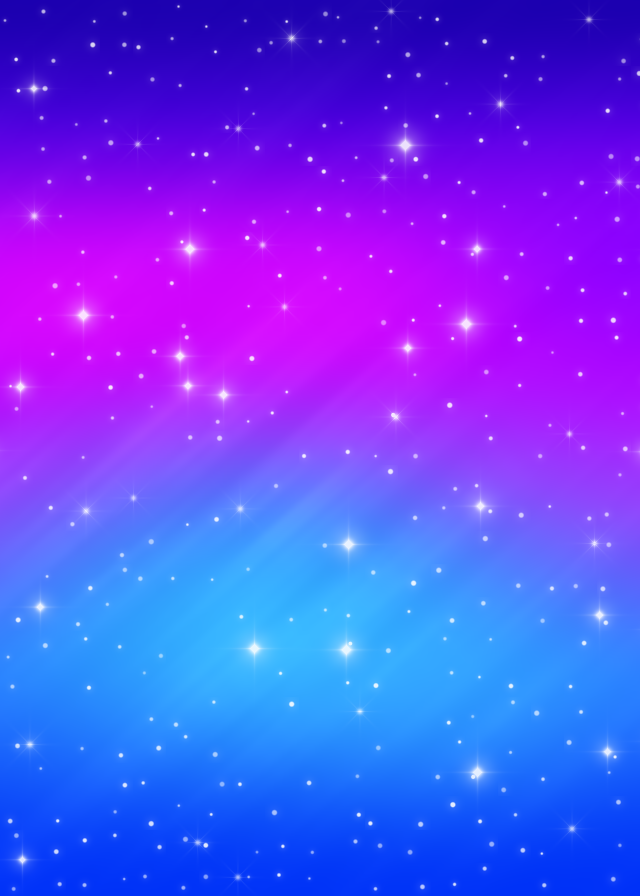
Give the GLSL for this background, as a Shadertoy shader.

```glsl
// A dreamy night sky: navy over magenta over a cyan-lit blue, with diagonal light streaks.
// The sky is a vertical ramp bent upward near the centre, tinted by soft elliptical glows;
// the stars are jittered grid cells, fine dust plus larger glints with thin rays.

#define DUST_ROWS 27.0
#define GLINT_ROWS 8.5
#define DUST_SIZE 0.0026
#define GLINT_SIZE 0.0052
#define STREAK_ANGLE 0.72
#define STREAK_GAIN 0.16
#define ARCH_HEIGHT 0.10

const vec3 BLUE    = vec3(0.00, 0.19, 0.97);
const vec3 AZURE   = vec3(0.16, 0.47, 1.00);
const vec3 CYAN    = vec3(0.22, 0.74, 1.00);
const vec3 LILAC   = vec3(0.56, 0.26, 0.98);
const vec3 MAGENTA = vec3(0.74, 0.02, 1.00);
const vec3 PINK    = vec3(0.87, 0.03, 0.99);
const vec3 VIOLET  = vec3(0.50, 0.00, 1.00);
const vec3 INDIGO  = vec3(0.28, 0.00, 0.87);
const vec3 NAVY    = vec3(0.11, 0.00, 0.69);

vec3 hash3(vec2 p) {
    vec3 q = fract(p.xyx * vec3(0.1031, 0.1030, 0.0973));
    q += dot(q, q.yxz + 33.33);
    return fract((q.xxy + q.yzz) * q.zyx);
}

float valueNoise(vec2 p) {
    vec2 i = floor(p), f = fract(p);
    f = f * f * (3.0 - 2.0 * f);
    float low = mix(hash3(i).x, hash3(i + vec2(1, 0)).x, f.x);
    float high = mix(hash3(i + vec2(0, 1)).x, hash3(i + vec2(1, 1)).x, f.x);
    return mix(low, high, f.y);
}

// Soft elliptical falloff, one at the centre
float glow(vec2 uv, vec2 centre, vec2 radius) {
    vec2 d = (uv - centre) / radius;
    return exp(-dot(d, d));
}

vec3 skyColor(vec2 uv) {
    // The colour bands arch upward left of centre
    float arch = glow(uv, vec2(0.43, 0.42), vec2(0.34, 0.24));
    float h = uv.y - ARCH_HEIGHT * arch;
    vec3 c = mix(BLUE, AZURE, smoothstep(0.0, 0.28, h));
    c = mix(c, LILAC, smoothstep(0.22, 0.45, h));
    c = mix(c, MAGENTA, smoothstep(0.38, 0.62, h));
    c = mix(c, INDIGO, smoothstep(0.66, 0.90, h));
    c = mix(c, NAVY, smoothstep(0.83, 1.0, h));
    // Local tints
    c = mix(c, VIOLET, 0.75 * glow(uv, vec2(1.05, 0.71), vec2(0.42, 0.13)));
    c = mix(c, PINK, 0.75 * glow(uv, vec2(0.08, 0.66), vec2(0.30, 0.10)));
    c = mix(c, PINK, 0.65 * glow(uv, vec2(0.50, 0.65), vec2(0.25, 0.10)));
    c = mix(c, CYAN, 0.90 * glow(uv, vec2(0.42, 0.29), vec2(0.38, 0.15)));
    return mix(c, CYAN, 0.35 * glow(uv, vec2(0.72, 0.23), vec2(0.25, 0.12)));
}

// Brushed light along one diagonal with a fainter cross grain
float streaks(vec2 p) {
    float s = sin(STREAK_ANGLE), k = cos(STREAK_ANGLE);
    vec2 q = vec2(k * p.x + s * p.y, k * p.y - s * p.x);
    float along = valueNoise(q * vec2(3.5, 32.0) + 7.0);
    float fine = valueNoise(q * vec2(6.0, 95.0) + 31.0);
    float cross = valueNoise(q * vec2(55.0, 9.0) + 53.0);
    return 0.55 * along * along + 0.35 * fine * along + 0.12 * cross * along;
}

float dust(vec2 p, float aspect, float pixel) {
    vec2 cell = floor(p * DUST_ROWS);
    vec3 rnd = hash3(cell + 11.0);
    vec2 site = (cell + 0.15 + 0.7 * rnd.xy) / DUST_ROWS;
    // Stars crowd the top, the bottom and the right side
    float crowd = max(abs(site.y - 0.5) * 2.0, site.x / aspect - 0.25);
    float present = step(rnd.z, mix(0.36, 0.82, clamp(crowd, 0.0, 1.0)));
    vec3 look = hash3(cell + 71.0);
    float r = DUST_SIZE * mix(0.45, 1.1, look.x);
    float d = length(p - site);
    float disc = 1.0 - smoothstep(max(r - pixel, 0.0), r + pixel, d);
    return present * mix(0.5, 0.95, look.y) * (disc + 0.12 * exp(-d * d / (7.0 * r * r)));
}

float glints(vec2 p) {
    float light = 0.0;
    vec2 home = floor(p * GLINT_ROWS);
    for (int j = -1; j <= 1; j++)
    for (int i = -1; i <= 1; i++) {
        vec2 cell = home + vec2(i, j);
        vec3 rnd = hash3(cell + 37.0), look = hash3(cell + 103.0);
        vec2 d = p - (cell + 0.12 + 0.76 * rnd.xy) / GLINT_ROWS;
        float r = GLINT_SIZE * mix(0.6, 1.25, look.x * look.x), len = length(d);
        float core = 0.75 * exp(-len * len / (r * r));
        float halo = 0.38 * look.x * exp(-len * len / (9.0 * r * r));
        // Upright cross on bright glints, a thin eight-ray burst on the others
        vec2 a = abs(d) / r;
        float rays = 0.5 * (exp(-a.x * 0.45 - a.y * 4.5) + exp(-a.y * 0.45 - a.x * 4.5));
        float spoke = pow(abs(cos(4.0 * atan(d.y, d.x + 1e-5))), 24.0);
        float burst = 0.22 * spoke * exp(-len / (2.6 * r));
        light += step(rnd.z, 0.78) * (core + halo + mix(burst, rays, step(0.5, look.x)));
    }
    return light;
}

void mainImage(out vec4 fragColor, in vec2 fragCoord) {
    vec2 uv = fragCoord / iResolution.xy;
    vec2 p = fragCoord / iResolution.y;
    vec3 color = skyColor(uv);
    // Streaks are strongest where the lilac meets the blue
    float sheen = 0.25 + glow(uv, vec2(0.30, 0.40), vec2(0.42, 0.22));
    color += STREAK_GAIN * sheen * (streaks(p) - 0.2) * vec3(0.7, 0.8, 0.4);
    // Starlight keeps a trace of the sky tint
    float light = dust(p, iResolution.x / iResolution.y, 1.0 / iResolution.y) + glints(p);
    color = mix(color, mix(vec3(1.0), color, 0.12), clamp(light, 0.0, 1.0));
    fragColor = vec4(clamp(color, 0.0, 1.0), 1.0);
}
```
